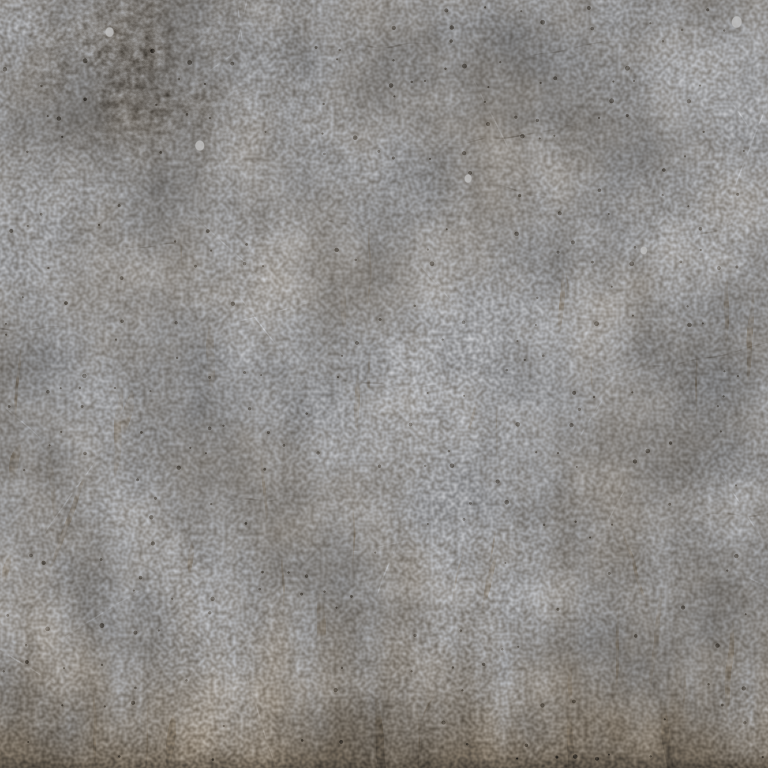
This texture is drawn by a three.js fragment shader. Its source:

```glsl
// Weathered concrete wall: cloudy grey plaster with fine grain and a brown, soiled foot.
// Layers of gradient noise give the tone; looped tapered strokes add scrapes,
// hairlines and cracks, and a cell grid scatters small pits.
varying vec2 vUv;

const float BASE_TONE = 0.572;
const float CLOUD_AMOUNT = 0.13;
const float BRUSH_AMOUNT = 0.085;
const float GRAIN_AMOUNT = 0.17;
const float FOOT_DARKNESS = 0.17;
const float FOOT_HEIGHT = 0.085;
const float EDGE_SOFTNESS = 0.0011;
const vec3 COOL_TINT = vec3(0.993, 1.0, 1.016);
const vec3 WARM_TINT = vec3(1.075, 1.0, 0.9);
const vec2 ROUGH_CENTER = vec2(0.18, 0.92);
const vec2 ROUGH_SIZE = vec2(0.15, 0.12);
const int SCRAPES = 44;
const int HAIRLINES = 22;
const int CRACKS = 12;
const int DROPS = 5;
const float PIT_CELLS = 42.0;

float hash(vec2 p) {
  vec3 q = fract(vec3(p.xyx) * 0.1031);
  q += dot(q, q.yzx + 33.33);
  return fract((q.x + q.y) * q.z);
}

vec4 hash4(float n) {
  return vec4(hash(vec2(n, 1.7)), hash(vec2(n, 5.3)), hash(vec2(n, 9.1)), hash(vec2(n, 13.9)));
}

float cornerSlope(vec2 cell, vec2 offset) {
  float angle = 6.2832 * hash(cell);
  return dot(vec2(cos(angle), sin(angle)), offset);
}

float gradientNoise(vec2 p) {
  vec2 i = floor(p), f = fract(p);
  vec2 u = f * f * f * (f * (f * 6.0 - 15.0) + 10.0);
  vec2 e = vec2(1.0, 0.0);
  float low = mix(cornerSlope(i, f), cornerSlope(i + e, f - e), u.x);
  float high = mix(cornerSlope(i + e.yx, f - e.yx), cornerSlope(i + 1.0, f - 1.0), u.x);
  return mix(low, high, u.y);
}

float fbm(vec2 p) {
  float sum = 0.0, amplitude = 1.0;
  for (int i = 0; i < 5; i++) {
    sum += amplitude * gradientNoise(p);
    p = mat2(1.6, 1.2, -1.2, 1.6) * p + 17.3;
    amplitude *= 0.55;
  }
  return sum;
}

// Tapered stroke; angle is measured from the vertical.
float stroke(vec2 p, float angle, float halfLength, float width) {
  float c = cos(angle), s = sin(angle);
  vec2 q = vec2(c * p.x - s * p.y, s * p.x + c * p.y);
  float t = q.y / halfLength;
  float taper = max(1.0 - t * t, 0.0);
  float w = width * taper;
  return taper * (1.0 - smoothstep(w, w + EDGE_SOFTNESS, abs(q.x)));
}

void main() {
  vec2 uv = vUv;
  float cloud = fbm(uv * 3.2 + 4.7);
  float patches = fbm(uv * 7.0 + 31.0);
  float brushed = fbm(uv * vec2(22.0, 5.0) + 11.0) + 0.6 * fbm(uv * vec2(5.0, 24.0) + 53.0);
  float wear = smoothstep(-0.3, 0.35, gradientNoise(uv * 75.0 + 3.0));
  vec2 wobble = 0.004 * vec2(gradientNoise(uv * 21.0 + 8.0), gradientNoise(uv * 21.0 + 40.0));

  // Soil gathers at the foot, in uneven vertical tongues.
  float tongues = fbm(vec2(uv.x * 18.0, uv.y * 3.5) + 71.0);
  float foot = exp(-uv.y / (FOOT_HEIGHT * clamp(1.0 + 0.9 * tongues, 0.4, 1.8)));
  float baseLine = 1.0 - smoothstep(0.002, 0.016, uv.y);

  float tone = BASE_TONE + CLOUD_AMOUNT * cloud + 0.045 * patches + BRUSH_AMOUNT * 0.6 * brushed;
  tone -= FOOT_DARKNESS * foot + 0.06 * baseLine;

  // Rough patch with pale raised flakes.
  vec2 roughOffset = (uv - ROUGH_CENTER) / ROUGH_SIZE;
  float rough = exp(-dot(roughOffset, roughOffset)) * smoothstep(-0.5, 0.3, patches + 0.2);
  float flakes = fbm(uv * vec2(65.0, 85.0) + 5.0);
  tone += rough * (0.2 * flakes - 0.055);

  // Fine grain, coarser where the plaster is worn.
  float grain = gradientNoise(uv * 205.0) + 0.6 * gradientNoise(uv * 112.0 + 19.0);
  tone += GRAIN_AMOUNT * grain * (0.9 + 0.4 * cloud);

  // Brown scrapes, mostly steep and denser toward the foot.
  float scrape = 0.0;
  for (int i = 0; i < SCRAPES; i++) {
    vec4 r = hash4(float(i) + 20.0), s = hash4(float(i) + 120.0);
    vec2 center = vec2(r.x, 0.68 * r.y * sqrt(r.y));
    float mark = stroke(uv - center + wobble, (r.z - 0.4) * 0.9 * s.z, mix(0.018, 0.075, r.w), mix(0.0005, 0.006, s.x * s.x));
    scrape = max(scrape, mark * mix(0.35, 1.0, s.y));
  }
  scrape *= 0.3 + 0.7 * wear;
  tone -= 0.1 * scrape;

  // Pale hairlines at any angle and dark, nearly level cracks.
  for (int i = 0; i < HAIRLINES; i++) {
    vec4 r = hash4(float(i) + 240.0);
    tone += 0.085 * wear * stroke(uv - r.xy + 0.5 * wobble, 3.1416 * r.z, mix(0.02, 0.09, r.w), 0.0004);
  }
  for (int i = 0; i < CRACKS; i++) {
    vec4 r = hash4(float(i) + 310.0);
    vec2 center = vec2(r.x, mix(0.3, 1.0, r.y));
    tone -= 0.08 * wear * stroke(uv - center + 2.0 * wobble, 1.57 + 0.5 * (r.z - 0.5), mix(0.03, 0.15, r.w), 0.0006);
  }

  // Small dark pits, one at most per cell.
  vec2 cell = floor(uv * PIT_CELLS);
  vec4 pit = hash4(cell.x + cell.y * 57.0 + 400.0);
  float pitDistance = length(fract(uv * PIT_CELLS) - mix(vec2(0.2), vec2(0.8), pit.xy)) / PIT_CELLS;
  float pitRadius = mix(0.0005, 0.0024, pit.z * pit.z);
  tone -= 0.2 * step(pit.w, 0.16) * (1.0 - smoothstep(pitRadius, pitRadius + 0.0015, pitDistance));

  // Dirt is warmer than clean plaster; a few pale drops lie on top.
  float warmth = 0.24 + 0.75 * foot + 0.5 * scrape + 0.35 * patches + 2.2 * (0.55 - tone);
  vec3 color = tone * mix(COOL_TINT, WARM_TINT, clamp(warmth, 0.0, 1.25));
  for (int i = 0; i < DROPS; i++) {
    vec4 r = hash4(float(i) + 530.0);
    float d = length((uv - vec2(r.x, mix(0.6, 0.98, r.y))) * vec2(1.0, 0.85) + 0.4 * wobble);
    float radius = mix(0.003, 0.008, r.z);
    color = mix(color, vec3(0.76), 0.8 * (1.0 - smoothstep(radius - 0.001, radius + 0.001, d)));
  }
  gl_FragColor = vec4(clamp(color, 0.0, 1.0), 1.0);
}
```
